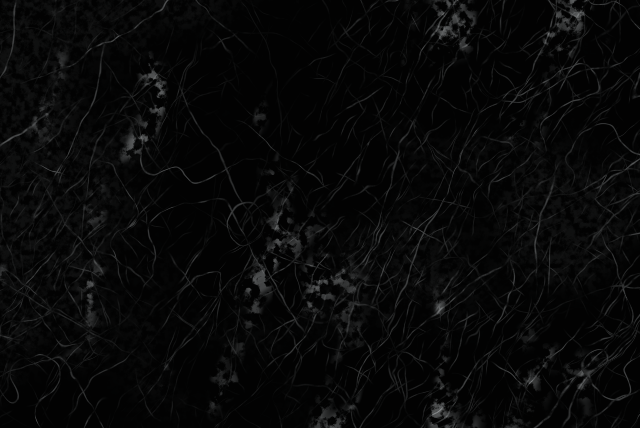
Reproduce this texture procedurally as a WebGL 1 fragment shader.

```glsl
precision highp float;
// Black marble: near-black stone crossed by thin, broken grey veins.
// Scattered bent strands and noise contours form the cracks; thresholded
// noise adds pale mineral crumbs and a faint grainy haze.
uniform vec2 u_resolution;

const vec3 STONE = vec3(0.006, 0.007, 0.007);
const vec3 MINERAL = vec3(0.97, 0.99, 1.0);

vec2 hash2(vec2 p) {
  vec3 q = fract(p.xyx * vec3(0.1031, 0.1030, 0.0973));
  q += dot(q, q.yzx + 33.33);
  return fract((q.xx + q.yz) * q.zy);
}

float noise(vec2 p) {
  vec2 i = floor(p), f = fract(p);
  f = f * f * (3.0 - 2.0 * f);
  float low = mix(hash2(i).x, hash2(i + vec2(1, 0)).x, f.x);
  float high = mix(hash2(i + vec2(0, 1)).x, hash2(i + vec2(1, 1)).x, f.x);
  return mix(low, high, f.y);
}

vec2 rotate(vec2 p, float angle) {
  float c = cos(angle), s = sin(angle);
  return vec2(c * p.x + s * p.y, c * p.y - s * p.x);
}

float fbm(vec2 p) {
  float sum = 0.0, weight = 0.533;
  for (int i = 0; i < 4; i++) {
    sum += weight * noise(p);
    p = rotate(p, 0.6) * 2.03 + 17.1;
    weight *= 0.5;
  }
  return sum;
}

// Soft line profile; blur is one pixel in canvas units
float lineAt(float dist, float width, float blur) {
  return 1.0 - smoothstep(0.0, width + blur, abs(dist));
}

// Bent, tapering strands, one per cell, mostly rising to the right
float strands(vec2 p, float size, float width, float blur, float seed) {
  vec2 grid = p / size;
  float result = 0.0;
  for (int j = -1; j <= 1; j++) {
    for (int i = -1; i <= 1; i++) {
      vec2 id = floor(grid) + vec2(float(i), float(j));
      vec2 center = hash2(id + seed);
      vec2 shape = hash2(id + seed + 57.0);
      vec2 trait = hash2(id + seed + 131.0);
      float angle = mix(0.55, 1.4, shape.x);
      angle = mix(angle, -0.3 - 1.1 * shape.x, step(0.76, trait.x));
      vec2 r = rotate(grid - id - center, angle);
      float reach = mix(0.4, 0.95, shape.y);
      float across = r.y + (trait.y - 0.5) * 0.5 * r.x * r.x;
      float taper = 1.0 - smoothstep(0.4 * reach, reach, abs(r.x));
      float strength = mix(0.35, 1.0, center.x);
      result = max(result, lineAt(across * size, width, blur) * taper * strength);
    }
  }
  return result;
}

// Curved crack along the middle contour of a noise field
float crack(vec2 p, float scale, float width, float blur) {
  vec2 q = rotate(p, 0.5) * scale;
  vec2 e = vec2(0.02, 0.0);
  float n = noise(q);
  vec2 slope = vec2(noise(q + e.xy) - n, noise(q + e.yx) - n) / e.x;
  float dist = (n - 0.5) / (scale * max(length(slope), 0.25));
  return lineAt(dist, width, blur);
}

void main() {
  float pixel = 1.0 / u_resolution.y;
  vec2 p = gl_FragCoord.xy * pixel + 3.0;

  // Coarse and fine wobble makes every vein jagged
  vec2 coarse = vec2(noise(p * 9.0), noise(p * 9.0 + 41.0)) - 0.5;
  vec2 fine = vec2(noise(p * 42.0), noise(p * 42.0 + 73.0)) - 0.5;
  vec2 w = p + 0.03 * coarse + 0.008 * fine;

  // Masks: clusters of veins, and gaps along each vein
  float cluster = smoothstep(0.36, 0.64, fbm(rotate(p, 0.9) * vec2(2.2, 4.0) + 8.0));
  float gaps = smoothstep(0.22, 0.7, fbm(p * 55.0 + 5.0));
  float broken = mix(0.15, 1.0, gaps);

  // Veins from long and bright to short and faint
  float veins = 0.25 * strands(w, 0.42, 0.0011, pixel, 11.0);
  veins = max(veins, 0.22 * strands(w + 0.17, 0.3, 0.0009, pixel, 211.0));
  float threads = max(strands(w, 0.15, 0.0007, pixel, 307.0),
                      strands(w + 0.07, 0.11, 0.0006, pixel, 419.0));
  veins = max(veins, 0.22 * threads * mix(0.2, 1.0, cluster));
  float hairs = max(strands(w, 0.07, 0.0004, pixel, 503.0),
                    strands(w + 0.03, 0.055, 0.0004, pixel, 601.0));
  veins = max(veins, 0.13 * hairs * cluster);

  // Curved cracks, strongest in their own patches
  float patches = smoothstep(0.45, 0.68, fbm(p * 3.2 + 29.0));
  veins = max(veins, 0.17 * crack(w, 4.3, 0.0006, pixel) * mix(0.25, 1.0, patches));
  veins = max(veins, 0.2 * crack(w + 5.0, 12.0, 0.0006, pixel) * patches);

  // Pale crumbs in steep, ragged streaks
  float streak = fbm(rotate(w, 1.25) * vec2(3.2, 8.0) + 63.0);
  float crumbs = smoothstep(0.57, 0.77, streak)
               * smoothstep(0.45, 0.68, fbm(p * 62.0 + 19.0));

  // Faint grainy haze
  float haze = smoothstep(0.42, 0.72, fbm(p * 2.6 + 47.0))
             * smoothstep(0.3, 0.75, fbm(p * 95.0));

  float light = veins * broken * 1.25 + 0.36 * crumbs + 0.055 * haze;
  gl_FragColor = vec4(STONE + MINERAL * light, 1.0);
}
```
